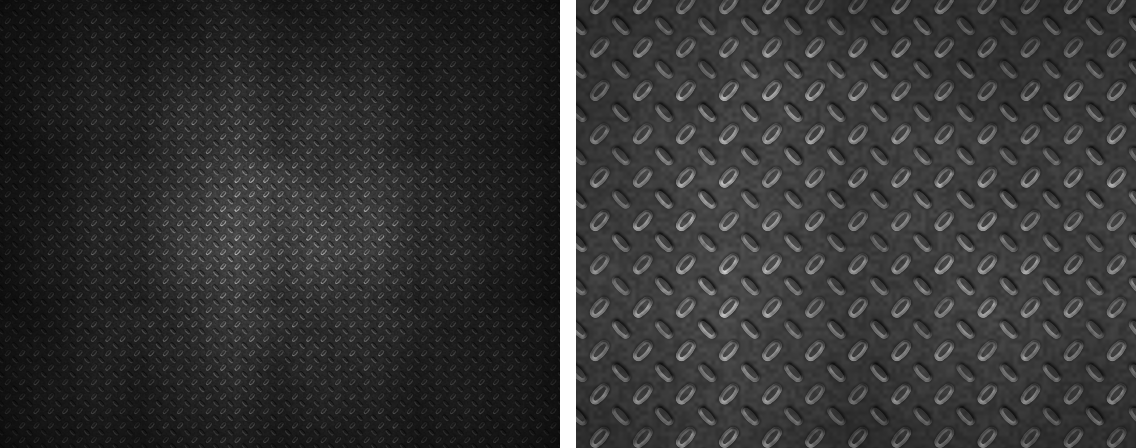
Left, the full canvas; right, a detail of the centre.
A Shadertoy shader for this texture:

```glsl
const vec2 REPEATS = vec2(39.0, 31.0);       // lug pairs across and down
const vec2 LUG_OFFSET = vec2(0.55, 0.58);    // rising lug inside its cell
const vec2 RISING = vec2(0.66, 0.75);        // lug axes
const vec2 FALLING = vec2(0.68, -0.73);
const float LUG_HALF_LENGTH = 0.15;          // in cells
const float RISING_RADIUS = 0.108;
const float FALLING_RADIUS = 0.09;
const float RISING_RIM = 0.95;               // outline brightness
const float FALLING_RIM = 0.45;
const float RIM_WIDTH = 0.045;
const float RIM_BEVEL = 0.6;
const float SHADOW_WIDTH = 0.12;
const vec2 LIGHT_DIR = vec2(-0.35, -0.94);
const vec2 WEAR_TILES = vec2(4.0, 3.0);      // repeats of the stain pattern
const vec2 GRAIN_CELLS = vec2(400.0, 320.0);
const float EDGE_LEVEL = 0.085;
const float GLOW_LEVEL = 0.17;
const float WEAR_AMOUNT = 0.55;
const float GRAIN_AMOUNT = 0.3;
const vec3 STEEL_TINT = vec3(1.0, 1.0, 1.0);
const float TAU = 6.2831853;

float hash(vec2 p) {
    return fract(sin(dot(p, vec2(127.1, 311.7))) * 43758.5453);
}

// Value noise that wraps after a whole number of cells
float wrappedNoise(vec2 p, vec2 period) {
    vec2 i = floor(p), f = fract(p);
    f = f * f * (3.0 - 2.0 * f);
    vec2 a = mod(i, period), b = mod(i + 1.0, period);
    return mix(mix(hash(a), hash(vec2(b.x, a.y)), f.x),
               mix(hash(vec2(a.x, b.y)), hash(b), f.x), f.y);
}

float wrappedFbm(vec2 uv, vec2 period) {
    float sum = 0.0, amplitude = 0.5;
    for (int octave = 0; octave < 4; octave++) {
        sum += amplitude * wrappedNoise(uv * period, period);
        period *= 2.0;
        amplitude *= 0.5;
    }
    return sum / 0.9375;
}

// Relative brightness change of one raised lug; rimBase lifts its whole outline
float lugShade(vec2 cell, vec2 axis, float radius, float rimBase, float pixel) {
    vec2 p = fract(cell) - 0.5;
    axis = normalize(axis);
    float along = clamp(dot(p, axis), -LUG_HALF_LENGTH, LUG_HALF_LENGTH);
    vec2 v = p - axis * along;
    // Slightly pointed ends
    float taper = 1.0 - 0.2 * pow(abs(along) / LUG_HALF_LENGTH, 2.0);
    float d = length(v) - radius * taper;
    float facing = dot(v / max(length(v), 1e-4), LIGHT_DIR);
    float strength = 0.85 + 0.3 * hash(mod(floor(cell), REPEATS));

    float rim = 1.0 - smoothstep(RIM_WIDTH - 0.5 * pixel, RIM_WIDTH + 0.5 * pixel, abs(d));
    float face = 1.0 - smoothstep(-0.5 * pixel, 0.5 * pixel, d);
    float shadow = (1.0 - smoothstep(0.0, SHADOW_WIDTH, d)) * (1.0 - face);
    float rimLight = rimBase + RIM_BEVEL * facing;
    return strength * (rim * rimLight + 0.04 * face - shadow * (0.35 - 0.15 * facing));
}

void mainImage(out vec4 fragColor, in vec2 fragCoord) {
    vec2 uv = fragCoord / iResolution.xy;
    float pixel = REPEATS.x / iResolution.x;

    // Broad glow, darkest along the borders
    vec2 bump = 0.5 - 0.5 * cos(TAU * uv);
    float level = EDGE_LEVEL + GLOW_LEVEL * bump.x * mix(0.2, 1.0, bump.y);

    // Repeating stains, wide smudges and fine grain
    float wear = wrappedFbm(fract(uv * WEAR_TILES), vec2(3.0));
    float smudge = wrappedFbm(uv, vec2(5.0, 4.0));
    float grain = wrappedNoise(uv * GRAIN_CELLS, GRAIN_CELLS);
    level *= 1.0 + WEAR_AMOUNT * ((wear - 0.5) + 0.6 * (smudge - 0.5));
    level *= 1.0 + GRAIN_AMOUNT * (grain - 0.5);

    // Two interleaved sets of lugs
    vec2 cell = uv * REPEATS - LUG_OFFSET + 0.5;
    float relief = lugShade(cell, RISING, RISING_RADIUS, RISING_RIM, pixel)
                 + lugShade(cell + 0.5, FALLING, FALLING_RADIUS, FALLING_RIM, pixel);
    level *= max(1.0 + relief, 0.3);

    fragColor = vec4(STEEL_TINT * level, 1.0);
}
```
